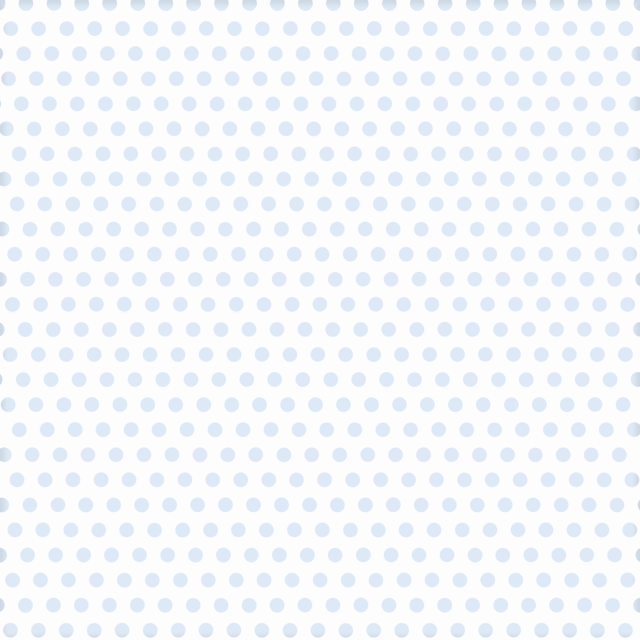
Write a Shadertoy shader that draws this pattern.

```glsl
#define COLUMN_PITCH 0.04368
#define ROW_PITCH 0.03917
#define FIRST_DOT vec2(0.0404, 0.0055)
#define ROW_SHIFT 0.0201
#define SEAM_ROWS 17.0
#define SEAM_SLIP 0.0025
#define DOT_RADIUS 0.01146
#define DOT_JITTER 0.0005
#define EDGE_SHADE 0.07
#define EDGE_WIDTH 0.014
#define PAPER vec3(0.992, 0.992, 0.992)
#define DOT_BLUE vec3(0.870, 0.915, 0.967)

// Integer hash of a cell, giving three values from 0 to 1
vec3 hashCell(ivec2 cell) {
    uvec3 v = uvec3(uint(cell.x + 512), uint(cell.y + 512), 77u);
    v = v * 1664525u + 1013904223u;
    v += v.yzx * v.zxy;
    v ^= v >> 16u;
    v += v.yzx * v.zxy;
    return vec3(v & 0xffffu) / 65535.0;
}

// Signed distance to the nearest dot of the sheared lattice, rows counted down
float dotDistance(vec2 p) {
    float row = round((p.y - FIRST_DOT.y) / ROW_PITCH);
    float start = FIRST_DOT.x + row * ROW_SHIFT - floor(row / SEAM_ROWS) * SEAM_SLIP;
    float column = round((p.x - start) / COLUMN_PITCH);
    vec2 center = vec2(start + column * COLUMN_PITCH, FIRST_DOT.y + row * ROW_PITCH);

    // Slight irregularity in place and size
    vec3 rnd = hashCell(ivec2(int(column), int(row))) - 0.5;
    center += rnd.xy * DOT_JITTER;
    return length(p - center) - DOT_RADIUS * (1.0 + 0.02 * rnd.z);
}

void mainImage(out vec4 fragColor, in vec2 fragCoord) {
    vec2 extent = iResolution.xy / iResolution.y;
    vec2 uv = fragCoord / iResolution.y;

    // Dot coverage, smoothed over about one and a half pixels
    float blur = max(0.75 / iResolution.y, 0.0009);
    float coverage = 1.0 - smoothstep(-blur, blur, dotDistance(vec2(uv.x, 1.0 - uv.y)));

    // Ink darkens toward the border of the sheet
    vec2 inset = min(uv, extent - uv);
    float border = 1.0 - smoothstep(0.0, EDGE_WIDTH, min(inset.x, inset.y));
    vec3 ink = DOT_BLUE * (1.0 - EDGE_SHADE * border);

    fragColor = vec4(mix(PAPER, ink, coverage), 1.0);
}
```
